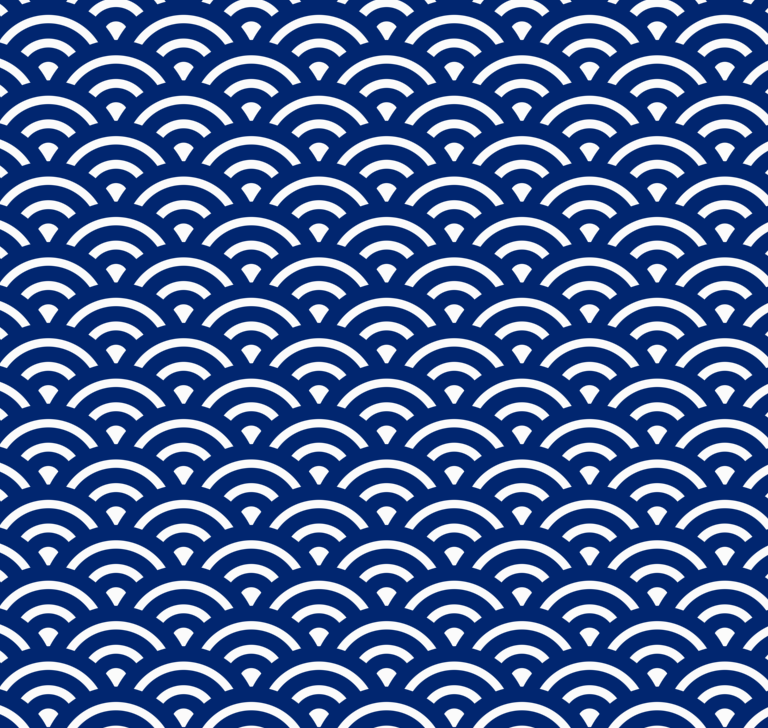
A Shadertoy shader for this pattern:

```glsl
// Signed distance to the white parts of one wave: two rings and a core
float waveLines(float r) {
    float outerRing = abs(r - 0.405) - 0.031;
    float innerRing = abs(r - 0.228) - 0.033;
    float core = r - 0.089;
    return min(min(outerRing, innerRing), core);
}

float coverage(float dist, float softness) {
    return 1.0 - smoothstep(-softness, softness, dist);
}

void mainImage(out vec4 fragColor, in vec2 fragCoord) {
    const float repeatsAcross = 5.676;
    const float rowStep = 0.2987; // row spacing in wave widths

    vec2 p = fragCoord / iResolution.x * repeatsAcross;
    float softness = 0.85 * repeatsAcross / iResolution.x;
    float nearestRow = floor(p.y / rowStep - 0.185);

    // Stack overlapping discs, from the back row to the front row
    float white = 0.0;
    for (int i = 2; i >= -2; i--) {
        float row = nearestRow + float(i);
        float stagger = 0.5 * mod(row, 2.0);
        vec2 offset = vec2(fract(p.x - 0.357 - stagger + 0.5) - 0.5,
                           p.y - (row + 0.185) * rowStep);
        float r = length(offset);
        float disc = coverage(r - 0.549, softness);
        white = mix(white, coverage(waveLines(r), softness), disc);
    }

    vec3 navy = vec3(0.005, 0.15, 0.44);
    vec3 paper = vec3(0.985);
    fragColor = vec4(mix(navy, paper, white), 1.0);
}
```
